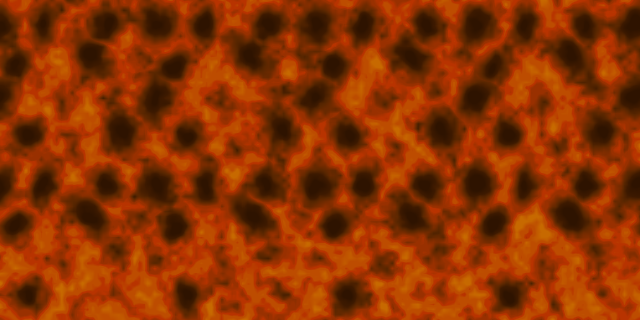
Write a WebGL 2 fragment shader that draws this pattern.

```glsl
#version 300 es
precision highp float;

uniform vec2 u_resolution;
out vec4 fragColor;

const vec2 TILE_CELLS = vec2(3.0, 4.0);
const float TILE_SIZE = 0.5;

const vec3 CHAR = vec3(0.18, 0.075, 0.0);
const vec3 SOOT = vec3(0.24, 0.10, 0.0);
const vec3 UMBER = vec3(0.35, 0.15, 0.0);
const vec3 BROWN = vec3(0.47, 0.17, 0.0);
const vec3 RUST = vec3(0.60, 0.19, 0.0);
const vec3 RED = vec3(0.72, 0.20, 0.0);
const vec3 ORANGE = vec3(0.74, 0.30, 0.0);
const vec3 AMBER = vec3(0.78, 0.41, 0.0);

float hash(vec2 p) {
    vec3 q = fract(vec3(p.xyx) * 0.1031);
    q += dot(q, q.yzx + 33.33);
    return fract((q.x + q.y) * q.z);
}

// Bilinear value noise keeps a slightly blocky grain.
float noise(vec2 p) {
    vec2 i = floor(p);
    vec2 f = fract(p);
    float low = mix(hash(i), hash(i + vec2(1.0, 0.0)), f.x);
    float high = mix(hash(i + vec2(0.0, 1.0)), hash(i + 1.0), f.x);
    return mix(low, high, f.y);
}

// Distance stretched along a direction near the vertical.
float ellipseDistance(vec2 d, float angle, float stretch) {
    float c = cos(angle);
    float s = sin(angle);
    vec2 local = vec2(c * d.x + s * d.y, c * d.y - s * d.x);
    return length(local * vec2(stretch, 1.0 / stretch));
}

// Nearest spot in a staggered, jittered grid that repeats per tile.
float spotDistance(vec2 p) {
    vec2 cellSize = TILE_SIZE / TILE_CELLS;
    float nearest = 1.0;
    float baseRow = floor(p.y / cellSize.y);
    for (int j = -1; j <= 1; j++) {
        float row = baseRow + float(j);
        float shift = 0.5 * mod(row, 2.0);
        float baseColumn = floor(p.x / cellSize.x - shift);
        for (int i = -1; i <= 1; i++) {
            vec2 cell = vec2(baseColumn + float(i), row);
            vec2 id = mod(cell, TILE_CELLS) + 5.0;
            vec2 jitter = vec2(hash(id + 11.3), hash(id + 27.9)) - 0.5;
            vec2 center = (cell + 0.5 + vec2(shift, 0.0) + 0.5 * jitter) * cellSize;

            float angle = 1.8 * (hash(id + 41.7) - 0.5);
            float stretch = mix(1.02, 1.28, hash(id + 53.1));
            float size = mix(0.85, 1.12, hash(id + 67.5));
            float d = ellipseDistance(p - center, angle, stretch) / size;

            // A few spots are faint, and many vanish low down.
            float faint = step(0.84, hash(id + 83.2));
            float sparse = step(row, 2.5) * step(0.5, hash(id + 97.6));
            nearest = min(nearest, d + 0.04 * max(faint, 1.3 * sparse));
        }
    }
    return nearest;
}

vec3 blend(vec3 below, vec3 above, float start, float end, float heat) {
    return mix(below, above, clamp((heat - start) / (end - start), 0.0, 1.0));
}

vec3 emberColor(float heat) {
    vec3 color = blend(CHAR, SOOT, 0.15, 0.33, heat);
    color = blend(color, UMBER, 0.33, 0.44, heat);
    color = blend(color, BROWN, 0.44, 0.56, heat);
    color = blend(color, RUST, 0.56, 0.69, heat);
    color = blend(color, RED, 0.74, 0.86, heat);
    color = blend(color, ORANGE, 0.91, 1.02, heat);
    return blend(color, AMBER, 1.12, 1.35, heat);
}

void main() {
    vec2 p = gl_FragCoord.xy / u_resolution.y;

    // Mottled grain at two scales
    float coarse = noise(p * 26.0 + 3.0);
    float fine = noise(p * 62.0 + 19.0);
    float grain = mix(coarse, fine, 0.4) - 0.5;

    // Ragged dark spots over the glowing ground
    vec2 warp = vec2(noise(p * 34.0 + 71.0), noise(p * 34.0 + 113.0)) - 0.5;
    float d = spotDistance(p + 0.022 * warp);
    float mottling = mix(0.25, 1.15, smoothstep(0.04, 0.09, d));
    float heat = 10.0 * min(d, 0.102) + mottling * grain;

    fragColor = vec4(emberColor(heat), 1.0);
}
```
